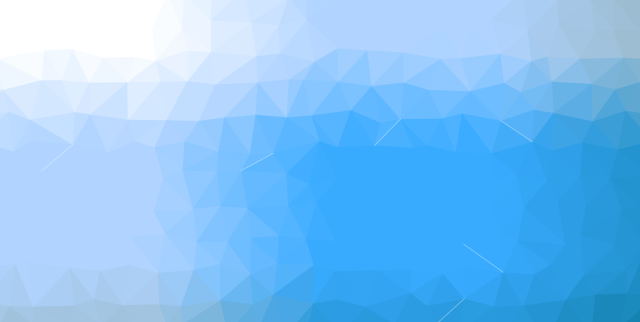
A Shadertoy shader for this background:

```glsl
const float PITCH = 0.095;
const vec2 LATTICE_ORIGIN = vec2(0.018, -0.026);
const vec2 JITTER = vec2(0.62, 0.46);

const vec3 WHITE = vec3(1.0);
const vec3 PALE_BLUE = vec3(0.69, 0.83, 1.0);
const vec3 BRIGHT_BLUE = vec3(0.22, 0.67, 1.0);
const vec3 SHADE = vec3(0.08, 0.09, 0.18);

vec2 hash22(vec2 p) {
    vec3 q = fract(p.xyx * vec3(0.1031, 0.1030, 0.0973));
    q += dot(q, q.yzx + 33.33);
    return fract((q.xx + q.yz) * q.zy);
}

float ramp(float start, float end, float x) {
    return clamp((x - start) / (end - start), 0.0, 1.0);
}

// Two steps of blue from the upper left, shaded at the right and bottom
vec3 skyColor(vec2 p) {
    float depth = ramp(0.47, 1.01, p.x) + ramp(0.845, 0.547, p.y);
    vec3 color = mix(WHITE, PALE_BLUE, min(depth, 1.0));
    color = mix(color, BRIGHT_BLUE, max(depth - 1.0, 0.0));
    float shade = ramp(1.54, 1.96, p.x) + 0.75 * ramp(0.165, 0.0, p.y);
    return color - SHADE * shade;
}

vec2 latticePoint(vec2 id) {
    return (id + (hash22(id + 57.0) - 0.5) * JITTER) * PITCH + LATTICE_ORIGIN;
}

// Distance to the line ab, positive on the side of the inner point
float edgeDistance(vec2 p, vec2 a, vec2 b, vec2 inner) {
    vec2 normal = normalize(vec2(a.y - b.y, b.x - a.x));
    return dot(p - a, normal) * sign(dot(inner - a, normal));
}

float segmentDistance(vec2 p, vec2 a, vec2 b) {
    vec2 ab = b - a;
    return length(p - a - ab * clamp(dot(p - a, ab) / dot(ab, ab), 0.0, 1.0));
}

// Flat facet colour, weighted by its coverage of the pixel
vec4 facet(vec2 p, vec2 a, vec2 b, vec2 c, vec2 seed, float pixel) {
    vec2 center = (a + b + c) / 3.0;
    float inside = min(edgeDistance(p, a, b, center),
                   min(edgeDistance(p, b, c, center), edgeDistance(p, c, a, center)));
    float coverage = clamp(0.5 + inside / pixel, 0.0, 1.0);
    vec2 scatter = (hash22(seed) - 0.5) * 0.045;
    return vec4(skyColor(center + scatter), 1.0) * coverage;
}

void mainImage(out vec4 fragColor, in vec2 fragCoord) {
    vec2 p = fragCoord / iResolution.y;
    float pixel = 1.0 / iResolution.y;
    vec2 cell = floor((p - LATTICE_ORIGIN) / PITCH);
    vec4 total = vec4(skyColor(p), 1.0) * 1e-4;
    float seam = 0.0;

    for (int j = -1; j <= 1; j++) {
        for (int i = -1; i <= 1; i++) {
            vec2 id = cell + vec2(i, j);
            vec2 a = latticePoint(id);
            vec2 b = latticePoint(id + vec2(1.0, 0.0));
            vec2 c = latticePoint(id + vec2(1.0, 1.0));
            vec2 d = latticePoint(id + vec2(0.0, 1.0));

            // Rotate the corners so that ac is the shorter diagonal
            if (distance(b, d) < distance(a, c)) {
                vec2 first = a;
                a = b;
                b = c;
                c = d;
                d = first;
            }
            total += facet(p, a, b, c, id + 11.3, pixel);
            total += facet(p, a, c, d, id + 83.7, pixel);

            // Occasional thin light gap along the diagonal
            float rare = step(hash22(id + 29.0).x, 0.03);
            float line = 1.0 - smoothstep(0.0, max(0.003, pixel), segmentDistance(p, a, c));
            seam = max(seam, rare * line);
        }
    }
    vec3 color = total.rgb / total.a;
    fragColor = vec4(mix(color, WHITE, 0.3 * seam), 1.0);
}
```
